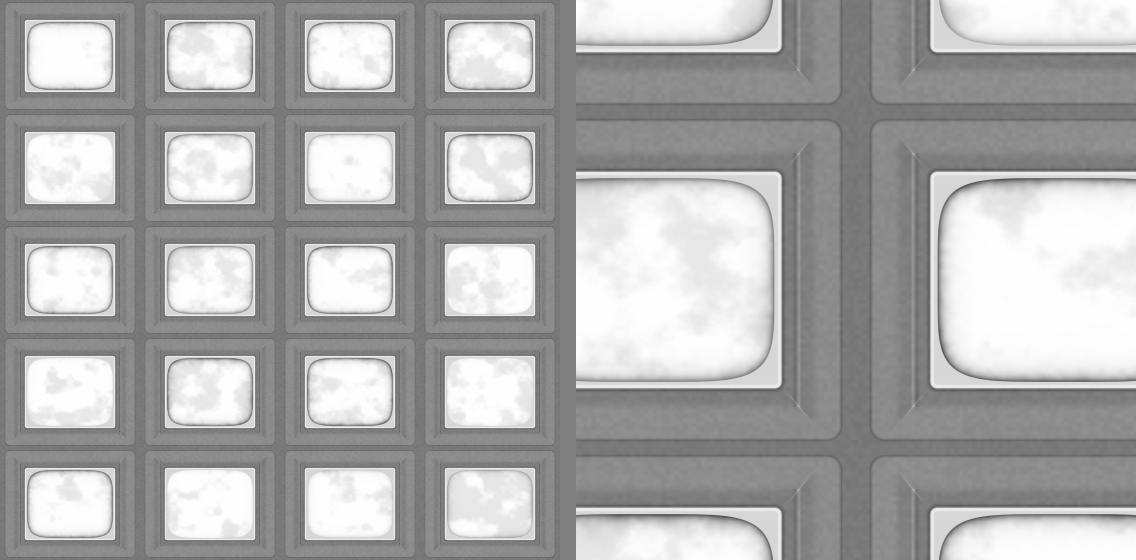
Left, the full canvas; right, a detail of the centre.
Write a Shadertoy shader that draws this pattern.

```glsl
const vec2 GRID = vec2(4.0, 5.0);

// Half sizes and radii, in canvas units
const vec2 PANEL_HALF = vec2(0.1160, 0.0951);
const vec2 SLOPE_HALF = vec2(0.1010, 0.0872);
const vec2 RECESS_HALF = vec2(0.0911, 0.0755);
const vec2 FRAME_HALF = vec2(0.0807, 0.0645);
const vec2 SCREEN_HALF = vec2(0.0764, 0.0606);
const float PANEL_RADIUS = 0.008;
const float FRAME_RADIUS = 0.004;
const float SCREEN_POWER = 5.0;
const float LINE_WIDTH = 0.0009;

// Grey levels
const float GAP_TONE = 0.475;
const float PANEL_TONE = 0.550;
const float SIDE_TONE = 0.500;
const float LEDGE_TONE = 0.555;
const float RECESS_TONE = 0.490;
const float FRAME_TONE = 0.840;
const float FRAME_EDGE_TONE = 0.930;
const float GLASS_DULL = 0.905;
const float GLASS_BRIGHT = 0.995;
const float GRAIN = 0.035;

float hash(vec2 p) {
    return fract(sin(dot(p, vec2(127.1, 311.7))) * 43758.5453);
}

// Value noise that wraps after a whole number of lattice steps
float wrapNoise(vec2 uv, vec2 period) {
    vec2 p = uv * period;
    vec2 i = floor(p);
    vec2 f = fract(p);
    f = f * f * (3.0 - 2.0 * f);
    float a = hash(mod(i, period));
    float b = hash(mod(i + vec2(1.0, 0.0), period));
    float c = hash(mod(i + vec2(0.0, 1.0), period));
    float d = hash(mod(i + 1.0, period));
    return mix(mix(a, b, f.x), mix(c, d, f.x), f.y);
}

float wrapFbm(vec2 uv, vec2 period) {
    float sum = 0.0, amplitude = 0.5;
    for (int i = 0; i < 5; i++) {
        sum += amplitude * wrapNoise(uv, period);
        period *= 2.0;
        amplitude *= 0.5;
    }
    return sum;
}

float roundedBox(vec2 p, vec2 halfSize, float radius) {
    vec2 q = abs(p) - halfSize + radius;
    return length(max(q, 0.0)) + min(max(q.x, q.y), 0.0) - radius;
}

// Approximate distance to a superellipse: bulging sides, soft corners
float bulgedBox(vec2 p, vec2 halfSize) {
    vec2 q = abs(p) / halfSize;
    float k = max(pow(pow(q.x, SCREEN_POWER) + pow(q.y, SCREEN_POWER), 1.0 / SCREEN_POWER), 0.001);
    vec2 slope = pow(q / k, vec2(SCREEN_POWER - 1.0)) / halfSize;
    return (k - 1.0) / max(length(slope), 0.5 / halfSize.x);
}

float fill(float d, float px) {
    return 1.0 - smoothstep(-px, px, d);
}

float stroke(float d, float px) {
    float w = max(LINE_WIDTH, 0.6 * px);
    return exp(-d * d / (w * w));
}

// Moulded surround: flat rim, mitred slopes and a sunken ring
float surroundTone(vec2 p, float px) {
    vec2 a = abs(p);
    vec2 fromRecess = a - RECESS_HALF;
    float mitre = fromRecess.x * 1.2 - fromRecess.y;
    float side = smoothstep(-0.0015, 0.0015, mitre);
    float slope = roundedBox(p, SLOPE_HALF, PANEL_RADIUS);
    float recess = roundedBox(p, RECESS_HALF, 0.002);

    float tone = mix(PANEL_TONE, mix(LEDGE_TONE, SIDE_TONE, side), smoothstep(0.002, -0.004, slope));
    tone = mix(tone, RECESS_TONE, smoothstep(0.003, -0.004, recess));
    float upright = step(fromRecess.y, 0.0);
    tone += upright * (0.09 * stroke(fromRecess.x, px) - 0.06 * stroke(fromRecess.x + 0.0025, px));
    float corner = exp(-length(fromRecess) / 0.006);
    return tone + 0.14 * corner * stroke(mitre, px) - 0.03 * corner;
}

// Worn glass with cloudy patches and a dark, uneven border
float glassTone(vec2 uv, vec2 cell, float d) {
    float clouds = wrapFbm(uv, vec2(32.0, 35.0));
    float wear = wrapNoise(uv, vec2(240.0));
    float clarity = 0.26 * (hash(cell + 7.3) - 0.3);
    float tone = mix(GLASS_DULL, GLASS_BRIGHT, smoothstep(0.32, 0.58, clouds + clarity));
    float strength = mix(0.08, 1.0, smoothstep(0.15, 0.6, hash(cell + 2.1)));
    float depth = max(-d, 0.0) * (0.7 + 0.4 * clouds + 0.35 * wear);
    float border = 0.42 * exp(-depth / 0.0022) + 0.25 * exp(-depth / 0.0060);
    return tone - strength * border;
}

void mainImage(out vec4 fragColor, in vec2 fragCoord) {
    vec2 uv = fragCoord / iResolution.xy;
    float px = 0.75 / min(iResolution.x, iResolution.y);
    vec2 cell = floor(uv * GRID);
    vec2 p = (fract(uv * GRID) - 0.5) / GRID;

    float panel = roundedBox(p, PANEL_HALF, PANEL_RADIUS);
    float frame = roundedBox(p, FRAME_HALF, FRAME_RADIUS);
    float glass = bulgedBox(p, SCREEN_HALF);

    // Grained surround
    float tone = mix(GAP_TONE, surroundTone(p, px), fill(panel, px));
    tone -= 0.08 * stroke(panel, px);
    tone += GRAIN * (wrapNoise(uv, vec2(384.0)) - 0.5);
    tone += 0.02 * (wrapFbm(uv, vec2(24.0)) - 0.5);
    tone -= 0.10 * stroke(frame - 0.0012, px);

    // Pale frame and screen
    float plate = FRAME_TONE + (FRAME_EDGE_TONE - FRAME_TONE) * stroke(frame + 0.0012, px);
    tone = mix(tone, plate, fill(frame, px));
    tone = mix(tone, glassTone(uv, cell, glass), fill(glass, px));

    fragColor = vec4(vec3(clamp(tone, 0.0, 1.0)), 1.0);
}
```
